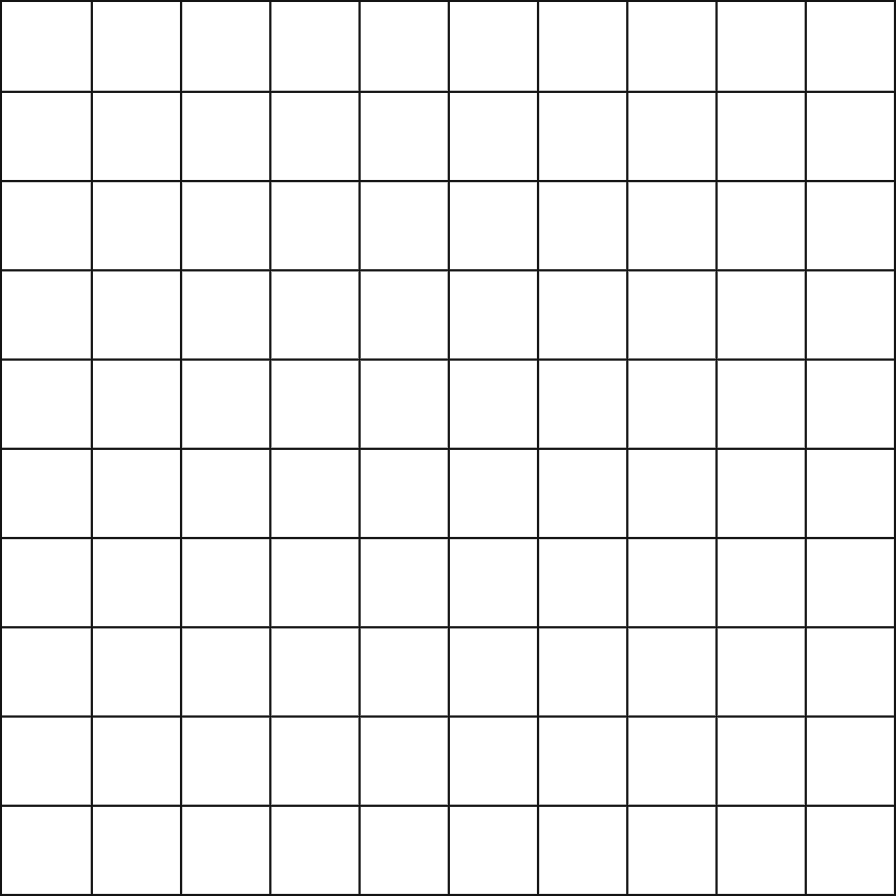
This pattern is drawn by a Shadertoy shader. Its source:

```glsl
#define HALF_CELLS 5.0
#define PITCH 0.0996
#define CENTER 0.5009
#define FIRST_LINE 0.001
#define LINE_WIDTH 0.0025
#define PAPER vec3(1.0)
#define INK vec3(0.075)

// Distance on each axis to the nearest rule; the first rule hugs the edge
vec2 ruleDistance(vec2 p) {
    vec2 index = clamp(round((p - CENTER) / PITCH), -HALF_CELLS, HALF_CELLS);
    vec2 rule = CENTER + index * PITCH;
    vec2 isFirst = step(index, vec2(0.5 - HALF_CELLS));
    return abs(p - mix(rule, vec2(FIRST_LINE), isFirst));
}

// Share of a pixel covered by a rule
vec2 ruleCoverage(vec2 dist, vec2 pixel) {
    vec2 coverage = clamp((0.5 * LINE_WIDTH - dist) / pixel + 0.5, 0.0, 1.0);
    return coverage * min(LINE_WIDTH / pixel, 1.0);
}

void mainImage(out vec4 fragColor, in vec2 fragCoord) {
    vec2 pixel = 1.0 / iResolution.xy;
    vec2 p = fragCoord * pixel;
    p.y = 1.0 - p.y; // rules are measured from the top left

    vec2 coverage = ruleCoverage(ruleDistance(p), pixel);
    vec3 color = mix(PAPER, INK, max(coverage.x, coverage.y));
    fragColor = vec4(color, 1.0);
}
```
